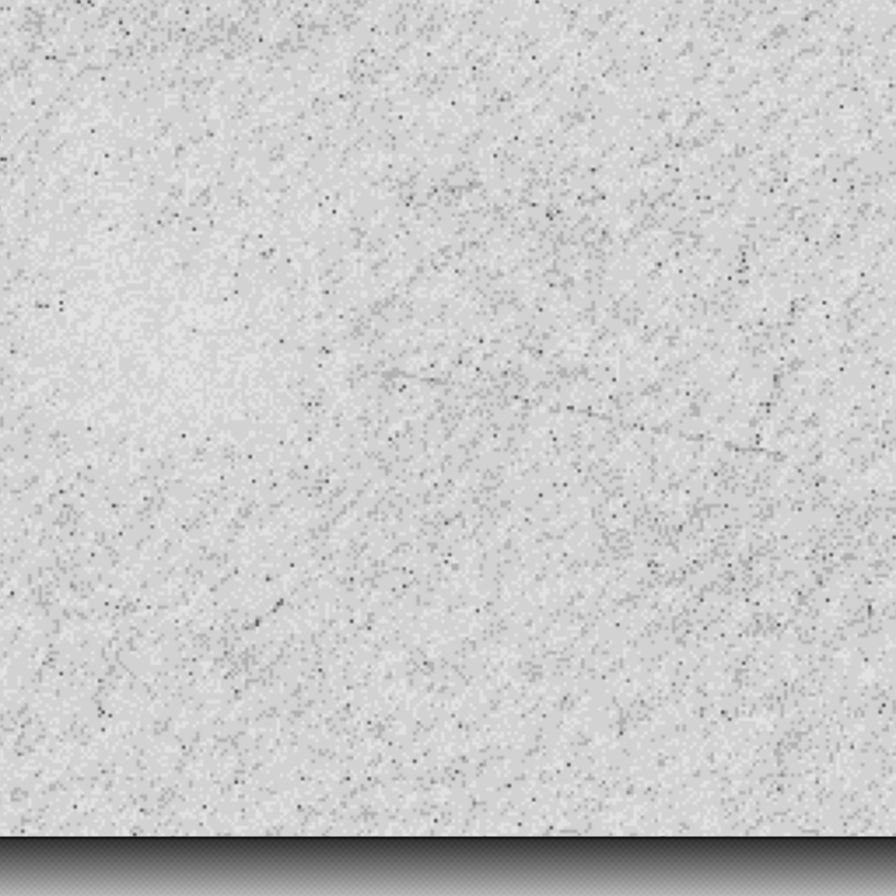
Write a Shadertoy shader that draws this texture.

```glsl
// Worn pale plaster wall with fine grain, scratches and a dark shaded skirting strip.
#define GRAIN_CELLS 256.0
#define STRIP_TOP 0.0664
#define BASE_GREY 0.822
#define LIGHT_GREY 0.885
#define PIT_GREY 0.70
#define PIT_LEVEL 0.222
#define LIGHT_LEVEL 0.70
#define SPECK_CHANCE 0.005
#define SCRATCH_WIDTH 0.0048

const int SCRATCHES = 11;
// Each scratch: start xy, end xy
const vec4 scratchLines[SCRATCHES] = vec4[SCRATCHES](
    vec4(0.42, 0.586, 0.87, 0.492), vec4(0.827, 0.74, 0.83, 0.68),
    vec4(0.89, 0.675, 0.847, 0.50), vec4(0.355, 0.368, 0.235, 0.258),
    vec4(0.065, 0.303, 0.02, 0.16), vec4(0.688, 0.225, 0.705, 0.12),
    vec4(0.456, 0.779, 0.534, 0.796), vec4(0.585, 0.779, 0.617, 0.76),
    vec4(0.617, 0.76, 0.675, 0.78), vec4(0.80, 0.96, 0.755, 0.825),
    vec4(0.87, 0.23, 0.87, 0.115));

float hash(vec2 p) {
    vec3 q = fract(p.xyx * 0.1031);
    q += dot(q, q.yzx + 33.33);
    return fract((q.x + q.y) * q.z);
}

float noise(vec2 p) {
    vec2 i = floor(p), f = fract(p);
    f = f * f * (3.0 - 2.0 * f);
    return mix(mix(hash(i), hash(i + vec2(1, 0)), f.x),
               mix(hash(i + vec2(0, 1)), hash(i + vec2(1, 1)), f.x), f.y);
}

float blob(vec2 p, vec2 center, vec2 radius) {
    vec2 d = (p - center) / radius;
    return exp(-dot(d, d));
}

float segmentDistance(vec2 p, vec2 a, vec2 b) {
    vec2 pa = p - a, ba = b - a;
    return length(pa - ba * clamp(dot(pa, ba) / dot(ba, ba), 0.0, 1.0));
}

// Broken, slightly wavering scratches
float scratchMask(vec2 p) {
    vec2 q = p + 0.007 * (vec2(noise(p * 40.0), noise(p * 40.0 + 71.0)) - 0.5);
    float mask = 0.0;
    for (int i = 0; i < SCRATCHES; i++) {
        float d = segmentDistance(q, scratchLines[i].xy, scratchLines[i].zw);
        mask = max(mask, 1.0 - smoothstep(0.3 * SCRATCH_WIDTH, SCRATCH_WIDTH, d));
    }
    return mask * smoothstep(0.15, 0.6, noise(p * 55.0 + 19.0));
}

// Grey of one grain cell
float plasterGrain(vec2 cell) {
    vec2 p = (cell + 0.5) / GRAIN_CELLS;
    vec2 along = vec2(p.x + p.y, p.y - p.x) * 0.7071;

    // Broad worn and dirty zones
    float worn = blob(p, vec2(0.19, 0.60), vec2(0.14, 0.10))
               + 0.5 * blob(p, vec2(0.11, 0.74), vec2(0.13, 0.13));
    float dirt = blob(p, vec2(0.87, 0.38), vec2(0.22, 0.08))
               + 0.7 * blob(p, vec2(0.22, 0.97), vec2(0.25, 0.08))
               + 0.7 * blob(p, vec2(0.49, 0.13), vec2(0.10, 0.05))
               + 0.6 * blob(p, vec2(0.28, 0.24), vec2(0.09, 0.08))
               + 0.5 * blob(p, vec2(0.50, 0.58), vec2(0.16, 0.14));
    dirt *= 0.4 + 1.2 * noise(p * 24.0 + 5.0);

    // Diagonal brush marks mixed with loose grain
    float streak = noise(along * vec2(42.0, 150.0) + 90.0);
    float height = mix(hash(cell + 7.0), streak, 0.35);
    float scratch = scratchMask(p);
    height += 0.08 * (noise(p * 9.0 + 31.0) - 0.5);
    height -= 0.07 * dirt + 0.38 * scratch;
    height -= 0.25 * dirt * smoothstep(0.65, 0.95, noise(along * vec2(22.0, 95.0)));
    height += 0.19 * worn;

    float grey = BASE_GREY;
    if (height > LIGHT_LEVEL) grey = LIGHT_GREY;
    if (height < PIT_LEVEL) grey = PIT_GREY + 0.04 * (hash(cell + 53.0) - 0.5);

    // Sparse dark specks gather in dirt and scratches
    float chance = SPECK_CHANCE + 0.022 * dirt * dirt + 0.12 * scratch;
    if (hash(cell + 137.0) < chance * (1.0 - 0.6 * min(worn, 1.0)))
        grey = mix(0.30, 0.58, hash(cell + 211.0));
    return grey;
}

// Grain cells blended with soft edges
float plaster(vec2 p) {
    vec2 q = p * GRAIN_CELLS - 0.5;
    vec2 i = floor(q), f = smoothstep(0.0, 1.0, fract(q));
    return mix(mix(plasterGrain(i), plasterGrain(i + vec2(1, 0)), f.x),
               mix(plasterGrain(i + vec2(0, 1)), plasterGrain(i + vec2(1, 1)), f.x), f.y);
}

// Strip darkens upward to a black edge, with a faint woven dither
float strip(vec2 p) {
    float h = clamp(p.y / STRIP_TOP, 0.0, 1.0);
    vec2 weave = cos(p * GRAIN_CELLS * 3.14159);
    float grey = mix(0.72, 0.17, h) + 0.018 * weave.x * weave.y;
    return mix(grey, 0.08, smoothstep(0.93, 0.98, h));
}

void mainImage(out vec4 fragColor, in vec2 fragCoord) {
    vec2 p = fragCoord / iResolution.y;
    float edge = 0.75 / iResolution.y;
    float wall = smoothstep(STRIP_TOP - edge, STRIP_TOP + edge, p.y);
    fragColor = vec4(vec3(mix(strip(p), plaster(p), wall)), 1.0);
}
```
